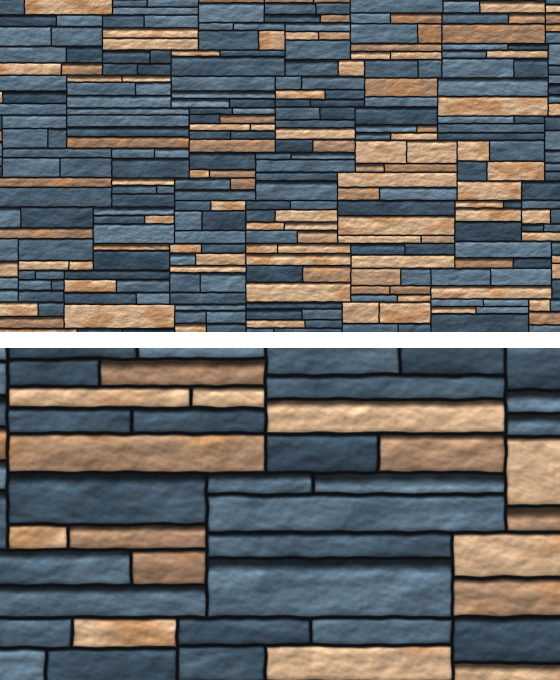
Top, the full canvas; bottom, a detail of the centre.
Reproduce this texture procedurally as a Shadertoy shader.

```glsl
// Stacked ledge-stone wall: blue slate and sandstone strips in staggered courses.
// Stepped course lines cut the wall into panels, panels into rows, rows into stones;
// each stone gets its own tint, cleft relief, dark joint and shadow from above.

#define LAYERS 32.0        // thin stone layers in the canvas height
#define COURSE 3.0         // layers between course lines
#define STEP_WIDTH 17.0    // mean length of a course line step, in layers
#define SAND_SHARE 0.37    // share of warm stones
#define THICK_SHARE 0.33   // share of double height rows
#define JOINT 0.045        // half width of a joint, in layers
#define ROUGHNESS 0.85     // strength of the cleft relief
#define SAMPLES 2          // antialiasing samples per axis

const vec3 SLATE_DARK = vec3(0.20, 0.26, 0.31);
const vec3 SLATE = vec3(0.37, 0.45, 0.51);
const vec3 SANDSTONE = vec3(0.78, 0.65, 0.52);
const vec3 BROWN = vec3(0.57, 0.45, 0.36);
const vec3 RUST = vec3(0.66, 0.46, 0.30);
const vec3 GAP = vec3(0.055, 0.06, 0.07);

float hash(vec2 p) {
    vec3 q = fract(vec3(p.xyx) * 0.1031);
    q += dot(q, q.yzx + 33.33);
    return fract((q.x + q.y) * q.z);
}

// Gradient noise, roughly -0.7 to 0.7
float corner(vec2 cell, vec2 offset) {
    float angle = 6.2832 * hash(cell);
    return dot(vec2(cos(angle), sin(angle)), offset);
}

float noise(vec2 p) {
    vec2 i = floor(p), f = p - i;
    vec2 u = f * f * f * (f * (f * 6.0 - 15.0) + 10.0);
    vec2 e = vec2(1.0, 0.0);
    return mix(mix(corner(i, f), corner(i + e, f - e), u.x),
               mix(corner(i + e.yx, f - e.yx), corner(i + 1.0, f - 1.0), u.x), u.y);
}

// Cleft stone face: broad ledges with finer grain on top
float surface(vec2 p) {
    float sum = 0.6 * abs(noise(p * vec2(0.6, 1.1) + 7.3));
    float gain = 0.5;
    p *= vec2(0.9, 1.5);
    for (int i = 0; i < 4; i++) {
        sum += gain * noise(p);
        p = mat2(1.8, 0.5, -0.5, 1.8) * p + 11.7;
        gain *= 0.55;
    }
    return sum;
}

// Position of step k on course line j; odd lines are shifted by half a step
float stepCut(float k, float j) {
    return (k + 0.5 * mod(j, 2.0) + 0.3 * (hash(vec2(k, j) + 40.5) - 0.5)) * STEP_WIDTH;
}

// Left end, right end and height of course line j at x
vec3 courseLine(float j, float x) {
    float k = floor(x / STEP_WIDTH - 0.5 * mod(j, 2.0));
    if (x < stepCut(k, j)) k -= 1.0;
    else if (x >= stepCut(k + 1.0, j)) k += 1.0;
    float height = COURSE * j + 1.7 * (hash(vec2(k, j) + 91.7) - 0.5);
    return vec3(stepCut(k, j), stepCut(k + 1.0, j), height);
}

// Stone around p: lower left corner in xy, upper right corner in zw
vec4 findStone(vec2 p) {
    float j = floor(p.y / COURSE);
    if (p.y < courseLine(j, p.x).z) j -= 1.0;
    else if (p.y >= courseLine(j + 1.0, p.x).z) j += 1.0;
    vec3 low = courseLine(j, p.x), high = courseLine(j + 1.0, p.x);
    float left = max(low.x, high.x), right = min(low.y, high.y);

    // Rows of the panel, from the bottom up
    float bottom = low.z, top = high.z;
    for (int i = 0; i < 7; i++) {
        vec2 seed = vec2(left * 3.1 + float(i) * 5.7, j + 17.0);
        float rise = hash(seed) < THICK_SHARE ? 1.9 : mix(0.7, 1.3, hash(seed + 8.1));
        top = bottom + rise;
        if (high.z - top < 0.6) top = high.z;
        if (p.y < top || top >= high.z) break;
        bottom = top;
    }

    // Some rows break into two stones
    vec2 seed = vec2(left * 2.3, bottom * 7.9);
    if (right - left > 4.0 && hash(seed) < 0.6) {
        float cut = mix(left, right, mix(0.25, 0.75, hash(seed + 3.7)));
        if (p.x < cut) right = cut;
        else left = cut;
    }
    return vec4(left, bottom, right, top);
}

vec3 wall(vec2 p) {
    vec2 rough = p + 0.06 * vec2(noise(p * 1.7), noise(p * 1.3 + 31.0));
    vec4 stone = findStone(rough);
    vec2 id = stone.xy * vec2(5.3, 9.1) + 60.0;
    float tone = hash(id + 1.9);
    vec2 grain = p + 50.0 * vec2(hash(id + 4.4), hash(id + 6.2));

    // Stone tint with soft patches
    float patches = noise(grain * vec2(0.35, 0.7));
    vec3 color = mix(SLATE_DARK, SLATE, clamp(1.25 * tone + 0.5 * patches, 0.0, 1.1));
    if (hash(id) < SAND_SHARE) {
        color = mix(BROWN, SANDSTONE, smoothstep(0.0, 0.55, tone + 0.3 * patches));
        color = mix(color, RUST, 0.6 * smoothstep(0.05, 0.45, patches + 0.5 * hash(id + 2.6) - 0.2));
    }

    // Relief lit from the upper left
    float slope = surface(grain) - surface(grain + vec2(-0.06, 0.11));
    float light = 1.0 + clamp(ROUGHNESS * slope, -0.45, 0.4);

    // Bright upper lip, dim foot and shadow of the stone above
    float below = stone.w - rough.y, above = rough.y - stone.y;
    float side = min(rough.x - stone.x, stone.z - rough.x);
    float overhang = 0.1 + 0.38 * pow(hash(id + 7.7), 2.0);
    light *= 1.0 + 0.2 * smoothstep(overhang + 0.35, overhang, below);
    light *= mix(0.28, 1.0, smoothstep(0.3 * overhang, overhang + 0.04, below));
    light *= mix(0.72, 1.0, smoothstep(0.0, 0.22, above));
    light *= mix(0.7, 1.0, smoothstep(0.0, 0.16, side));

    float edge = min(side, min(below, above));
    return mix(GAP, color * light, smoothstep(JOINT * 0.4, JOINT * 1.9, edge));
}

void mainImage(out vec4 fragColor, in vec2 fragCoord) {
    vec3 sum = vec3(0.0);
    for (int i = 0; i < SAMPLES * SAMPLES; i++) {
        vec2 shift = (vec2(i % SAMPLES, i / SAMPLES) + 0.5) / float(SAMPLES) - 0.5;
        sum += wall((fragCoord + shift) / iResolution.y * LAYERS);
    }
    fragColor = vec4(sum / float(SAMPLES * SAMPLES), 1.0);
}
```
